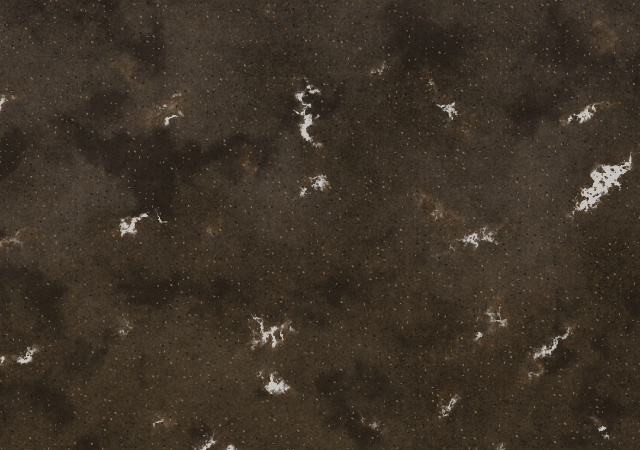
Give the GLSL for this texture, as a Shadertoy shader.

```glsl
// Dark brown quartz slab with lacy white mineral patches, tan halos and fine flecks.

const vec3 BROWN_TOP = vec3(0.245, 0.208, 0.170);
const vec3 BROWN_LOW = vec3(0.238, 0.194, 0.138);
const vec3 RUST      = vec3(0.350, 0.250, 0.150);
const vec3 TAN       = vec3(0.480, 0.425, 0.360);
const vec3 WHITE     = vec3(0.780, 0.770, 0.750);
const vec3 FLECK     = vec3(0.600, 0.530, 0.430);
const vec3 SOOT      = vec3(0.110, 0.090, 0.075);

// All sizes are fractions of the canvas height.
const float PATCH_CELL   = 0.20;
const vec2  PATCH_LENGTH = vec2(0.045, 0.095);
const vec2  PATCH_WIDTH  = vec2(0.016, 0.032);
const float PATCH_TILT   = 0.70;
const float CLOUD_SCALE  = 5.0;
const float CLOUD_DEPTH  = 0.62;
const float GRAIN_SCALE  = 310.0;
const float GRAIN_DEPTH  = 0.30;
const float LACE_SCALE   = 42.0;

float hash(vec2 p) {
    vec3 q = fract(vec3(p.xyx) * 0.1031);
    q += dot(q, q.yzx + 33.33);
    return fract((q.x + q.y) * q.z);
}

vec2 hash2(vec2 p) {
    return vec2(hash(p + 17.3), hash(p + 71.9));
}

float noise(vec2 p) {
    vec2 i = floor(p), f = fract(p);
    f = f * f * (3.0 - 2.0 * f);
    return mix(mix(hash(i), hash(i + vec2(1, 0)), f.x),
               mix(hash(i + vec2(0, 1)), hash(i + vec2(1, 1)), f.x), f.y);
}

float fbm(vec2 p) {
    const mat2 TURN = mat2(1.6, 1.2, -1.2, 1.6);
    float sum = 0.0, amp = 0.52;
    for (int i = 0; i < 5; i++) {
        sum += amp * noise(p);
        p = TURN * p + 11.7;
        amp *= 0.52;
    }
    return sum;
}

vec2 rotate(vec2 p, float a) {
    float c = cos(a), s = sin(a);
    return vec2(c * p.x + s * p.y, c * p.y - s * p.x);
}

// Strength of the nearest slanted mineral patch.
float patchField(vec2 p) {
    vec2 home = floor(p / PATCH_CELL);
    float field = 0.0;
    for (int y = -1; y <= 1; y++)
    for (int x = -1; x <= 1; x++) {
        vec2 cell = home + vec2(x, y);
        vec2 centre = (cell + hash2(cell + 5.0)) * PATCH_CELL;
        vec2 shape = hash2(cell + 41.0), mood = hash2(cell + 93.0);
        float angle = mix(-PATCH_TILT, PATCH_TILT, step(0.45, mood.x));
        angle += 0.7 * (shape.x - 0.5);
        vec2 size = vec2(mix(PATCH_LENGTH.x, PATCH_LENGTH.y, shape.y),
                         mix(PATCH_WIDTH.x, PATCH_WIDTH.y, shape.x));
        vec2 q = rotate(p - centre, angle) / size;
        float strength = mix(0.35, 1.35, mood.y);
        strength *= mix(1.0, 0.65, smoothstep(0.55, 0.95, centre.y));
        field = max(field, strength * exp(-dot(q, q)));
    }
    return field;
}

// Scattered chips: x is coverage, y a random value for the colour.
vec2 chips(vec2 p, float cells, float share, float seed) {
    vec2 cell = floor(p * cells);
    vec2 at = 0.25 + 0.5 * hash2(cell + seed);
    float pick = hash(cell + seed + 29.0), kind = hash(cell + seed + 57.0);
    vec2 q = rotate((fract(p * cells) - at) / cells, 6.283 * kind);
    float radius = mix(0.0010, 0.0026, kind * kind);
    float blur = 0.6 / iResolution.y;
    float d = length(q * vec2(0.8, 1.25)) - radius;
    return vec2(step(pick, share) * (1.0 - smoothstep(-blur, blur, d)), kind);
}

void mainImage(out vec4 fragColor, in vec2 fragCoord) {
    vec2 p = fragCoord / iResolution.y;

    // Ragged coordinates for clouds and patches
    vec2 wide = vec2(fbm(p * 7.0 + 3.1), fbm(p * 7.0 + 47.2)) - 0.5;
    vec2 fine = vec2(fbm(p * 32.0 + 8.4), fbm(p * 32.0 + 63.5)) - 0.5;
    vec2 ragged = p + 0.11 * wide + 0.045 * fine;

    // Clouded, grainy ground
    float cloud = fbm(ragged * CLOUD_SCALE + 21.0) - 0.5;
    float mottle = fbm(p * 55.0 + 90.0) - 0.5;
    float grain = noise(p * GRAIN_SCALE) - 0.5;
    float tone = 0.98 + CLOUD_DEPTH * cloud + 0.25 * mottle + GRAIN_DEPTH * grain;
    vec3 color = mix(BROWN_LOW, BROWN_TOP, smoothstep(0.2, 0.9, p.y + cloud)) * tone;

    // Sooty stains
    float stain = smoothstep(0.56, 0.78, fbm(ragged * 9.0 + 130.0));
    color = mix(color, SOOT, 0.55 * stain);

    // Rusty and tan halos, then white lace
    float field = patchField(ragged);
    float lace = fbm(p * LACE_SCALE + 1.5 * wide + 15.0);
    float web = 1.0 - smoothstep(0.02, 0.36, abs(2.0 * lace - 1.0));
    float rust = smoothstep(0.08, 0.5, field) * smoothstep(0.4, 0.65, fbm(p * 26.0 + 70.0));
    float halo = smoothstep(0.15, 0.85, field * (0.45 + 0.5 * web + 1.2 * mottle));
    float white = smoothstep(0.48, 0.92, field * (0.4 + 0.75 * web + 0.4 * grain));
    color = mix(color, RUST * tone, 0.4 * rust);
    color = mix(color, TAN * tone, 0.62 * halo);
    color = mix(color, WHITE, white);

    // Dark pits and pale or amber flecks
    vec2 pit = chips(p, 62.0, 0.40, 300.0);
    vec2 fleck = chips(p + 0.37, 74.0, 0.34, 500.0);
    color = mix(color, SOOT, 0.7 * pit.x);
    color = mix(color, mix(FLECK, RUST * 1.2, fract(fleck.y * 7.0)), 0.8 * fleck.x);

    fragColor = vec4(color, 1.0);
}
```
